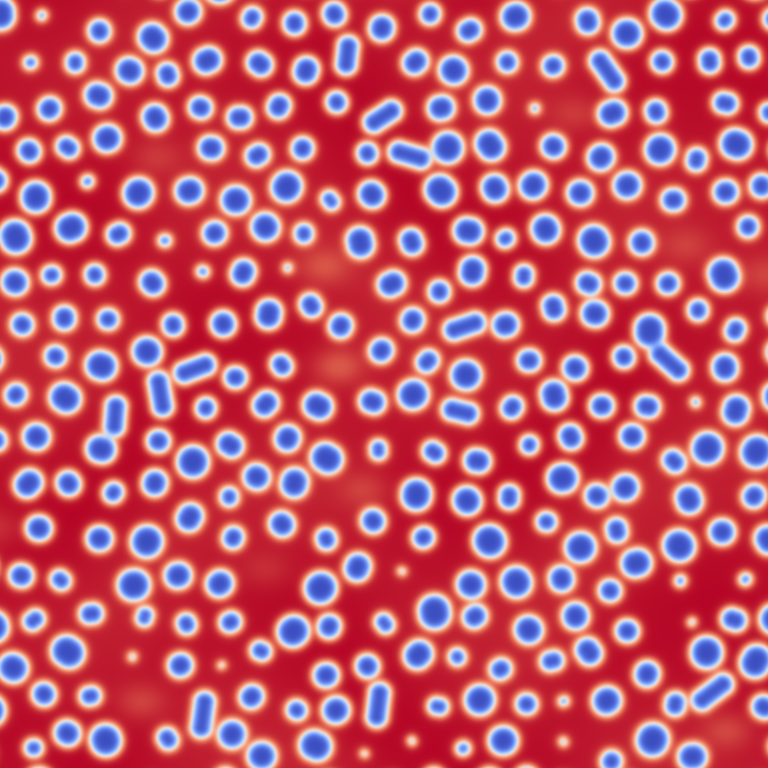
Give the GLSL for this pattern, as a Shadertoy shader.

```glsl
// Draws soft blue droplets with pale rims scattered over a red field, like a separating mixture.

const vec2  SITE_GRID    = vec2(16.0, 18.0); // droplet sites per canvas height
const float JITTER       = 0.74;             // random spread of a site in its cell
const float REPEL_REACH  = 0.062;            // sites closer than this push apart
const float REPEL_FORCE  = 0.42;
const float RADIUS_MIN   = 0.0125;
const float RADIUS_MAX   = 0.0208;
const float EDGE_WIDTH   = 0.0061;           // softness of the droplet wall
const float CORE_ROUND   = 0.003;            // rounds off the droplet centre
const float GLOW_SHARE   = 0.035;            // cumulative shares of the site kinds
const float LONG_SHARE   = 0.07;
const float TINY_SHARE   = 0.17;
const float GLOW_RADIUS  = 0.026;
const float GLOW_DEPTH   = 0.07;
const float FIELD_LEVEL  = 0.982;            // tone of the surrounding field
const float FIELD_RIPPLE = 0.009;

// Diverging ramp from blue through pale grey to red.
const vec3 RAMP[11] = vec3[11](
    vec3(0.23, 0.30, 0.75), vec3(0.35, 0.47, 0.89), vec3(0.48, 0.62, 0.98),
    vec3(0.62, 0.75, 1.00), vec3(0.75, 0.83, 0.96), vec3(0.87, 0.86, 0.86),
    vec3(0.95, 0.80, 0.72), vec3(0.97, 0.67, 0.56), vec3(0.93, 0.52, 0.41),
    vec3(0.84, 0.32, 0.27), vec3(0.71, 0.02, 0.15));

vec3 rampColor(float tone) {
    float x = clamp(tone, 0.0, 1.0) * 10.0;
    int i = min(int(x), 9);
    return mix(RAMP[i], RAMP[i + 1], x - float(i));
}

vec2 hash2(vec2 p) {
    vec3 q = fract(p.xyx * vec3(0.1031, 0.1030, 0.0973));
    q += dot(q, q.yzx + 33.33);
    return fract((q.xx + q.yz) * q.zy);
}

// Odd rows are shifted by half a cell.
float rowShift(float row) { return 0.5 * mod(row, 2.0); }

vec2 rawSite(vec2 id) {
    vec2 offset = 0.5 + JITTER * (hash2(id + 40.0) - 0.5);
    return (id + offset + vec2(rowShift(id.y), 0.0)) / SITE_GRID;
}

// Site pushed away from its neighbours: xy is the place, z the nearest raw gap.
vec3 relaxedSite(vec2 id) {
    vec2 site = rawSite(id), push = vec2(0.0);
    float nearest = 1.0;
    for (int y = -1; y <= 1; y++)
    for (int x = -1; x <= 1; x++) {
        if (x == 0 && y == 0) continue;
        vec2 away = site - rawSite(id + vec2(x, y));
        float gap = max(length(away), 0.0001);
        push += away / gap * max(REPEL_REACH - gap, 0.0);
        nearest = min(nearest, gap);
    }
    return vec3(site + REPEL_FORCE * push, nearest);
}

float segmentDistance(vec2 p, vec2 halfAxis) {
    float along = clamp(dot(p, halfAxis) / dot(halfAxis, halfAxis), -1.0, 1.0);
    return length(p - along * halfAxis);
}

// How far one site lowers the tone at point p.
float dropletDip(vec2 p, vec2 id) {
    vec3 site = relaxedSite(id);
    vec2 toPoint = p - site.xy;
    vec2 kind = hash2(id + 171.0), shape = hash2(id + 313.0);

    // Dissolved droplets leave only a faint wide glow.
    if (kind.x < GLOW_SHARE) {
        vec2 g = toPoint * vec2(0.8, 1.1) / GLOW_RADIUS;
        return GLOW_DEPTH * (0.5 + kind.y) * exp(-dot(g, g));
    }

    float crowding = mix(0.8, 1.0, smoothstep(0.02, 0.05, site.z));
    float radius = mix(RADIUS_MIN, RADIUS_MAX, shape.x) * crowding;
    float halfLength = 0.0004 + 0.0022 * kind.y * kind.y;
    if (kind.x < LONG_SHARE) {
        radius = 0.0135;
        halfLength = mix(0.010, 0.017, kind.y);
    } else if (kind.x < TINY_SHARE) {
        radius = mix(0.0015, 0.0085, shape.x);
        halfLength = 0.0004;
    }

    float angle = 6.2832 * shape.y;
    float d = segmentDistance(toPoint, halfLength * vec2(cos(angle), sin(angle)));
    d = sqrt(d * d + CORE_ROUND * CORE_ROUND);
    return 0.5 - 0.5 * tanh(clamp((d - radius) / EDGE_WIDTH, -8.0, 8.0));
}

// Slow layered sines vary the red field.
float fieldTone(vec2 p) {
    float wave = sin(p.x * 13.0 + 2.0 * sin(p.y * 9.0))
               + sin(p.y * 17.0 + 2.0 * sin(p.x * 11.0 + 1.0));
    return FIELD_LEVEL + FIELD_RIPPLE * wave;
}

void mainImage(out vec4 fragColor, in vec2 fragCoord) {
    vec2 p = fragCoord / iResolution.y;
    vec2 cell = p * SITE_GRID;
    float tone = fieldTone(p);

    // Multiplying the dips lets close droplets join with a neck.
    for (int y = -1; y <= 1; y++) {
        float row = floor(cell.y) + float(y);
        float column = floor(cell.x - rowShift(row));
        for (int x = -1; x <= 1; x++)
            tone *= 1.0 - dropletDip(p, vec2(column + float(x), row));
    }
    fragColor = vec4(rampColor(tone), 1.0);
}
```
